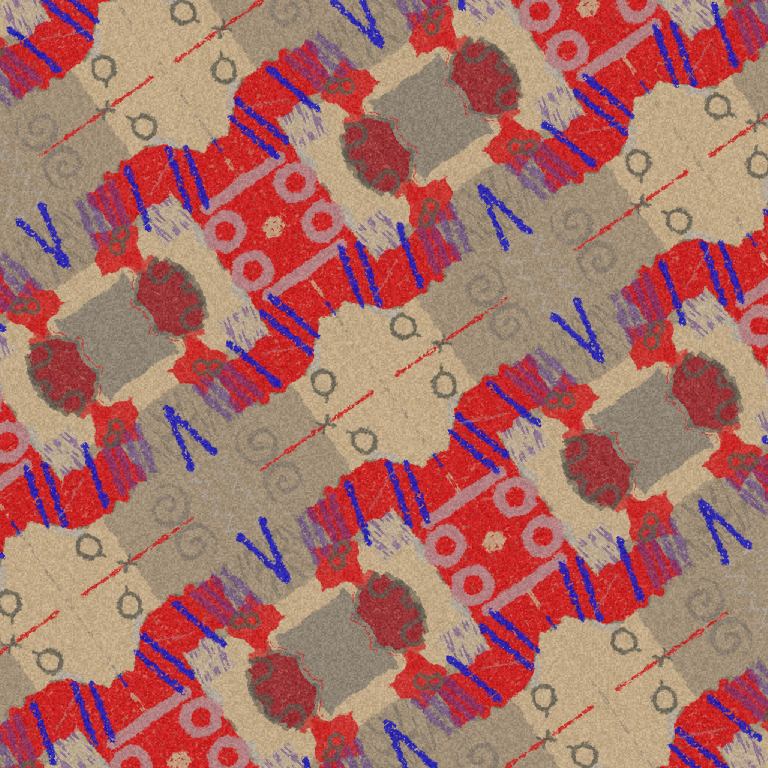
A three.js fragment shader for this pattern:

```glsl
varying vec2 vUv;

const float UNITS = 768.0;     // units across the canvas
const float HALF = 192.0;      // half of one repeat: two by two repeats of area
const float TILT = 0.6109;     // lattice angle, 35 degrees
const float EDGE = 1.2;        // edge softness
const float GRAIN = 0.16;
const vec3 TAN = vec3(0.76, 0.665, 0.53);
const vec3 BROWN = vec3(0.635, 0.56, 0.47);
const vec3 STONE = vec3(0.55, 0.505, 0.45);
const vec3 RED = vec3(0.79, 0.14, 0.14);
const vec3 WINE = vec3(0.60, 0.18, 0.20);
const vec3 PINK = vec3(0.70, 0.53, 0.54);
const vec3 BLUE = vec3(0.16, 0.14, 0.70);
const vec3 VIOLET = vec3(0.38, 0.25, 0.56);
const vec3 CHARCOAL = vec3(0.37, 0.36, 0.32);
const vec3 MIST = vec3(0.66, 0.65, 0.64);

float hash(vec2 p) {
  return fract(sin(dot(p, vec2(12.9898, 78.233))) * 43758.5453);
}

float noise(vec2 p) {
  vec2 i = floor(p), f = fract(p);
  f = f * f * (3.0 - 2.0 * f);
  return mix(mix(hash(i), hash(i + vec2(1, 0)), f.x),
             mix(hash(i + vec2(0, 1)), hash(i + vec2(1, 1)), f.x), f.y);
}

vec2 noise2(vec2 p) { return vec2(noise(p), noise(p + 57.3)) - 0.5; }

float segment(vec2 p, vec2 a, vec2 b, float w) {
  vec2 d = b - a;
  return length(p - a - d * clamp(dot(p - a, d) / dot(d, d), 0.0, 1.0)) - w;
}

float box(vec2 p, vec2 c, vec2 h) {
  vec2 d = abs(p - c) - h;
  return length(max(d, 0.0)) + min(max(d.x, d.y), 0.0);
}

float ring(vec2 p, vec2 c, float r, float w) { return abs(length(p - c) - r) - w; }

float spiral(vec2 p, float pitch, float reach, float w) {
  float turn = length(p) - pitch * atan(p.y, p.x) / 6.2832;
  return max(abs(mod(turn, pitch) - 0.5 * pitch) - w, length(p) - reach);
}

void paint(inout vec3 col, float d, vec3 ink, float alpha) {
  col = mix(col, ink, alpha * smoothstep(EDGE, -EDGE, d));
}

void main() {
  // Tilted lattice, mirrored in both axes
  vec2 p = (vUv - 0.5) * UNITS;
  float c = cos(TILT), s = sin(TILT);
  p = vec2(c * p.x + s * p.y, s * p.x - c * p.y);
  vec2 q = abs(mod(p + HALF, 2.0 * HALF) - HALF);
  float wear = smoothstep(0.08, 0.3, noise(p * 0.45));
  vec2 k = q + 3.0 * noise2(q * 0.16) + 2.4 * noise2(p * 0.6);
  vec2 rough = k + 7.0 * noise2(q * 0.11 + 9.0);

  // Ground
  vec3 col = TAN;
  paint(col, box(k, vec2(HALF, 0.0), vec2(117.0, 118.0)), BROWN, 1.0);
  float streak = noise(vec2(q.x * 0.45 + 0.1 * q.y, q.y * 0.1));
  float scratch = smoothstep(0.5, 0.68, streak) * wear;
  paint(col, box(rough, vec2(170.0, 86.0), vec2(36.0, 30.0)), STONE * 0.88, 0.55 * scratch);
  paint(col, box(rough, vec2(HALF), vec2(43.0, 46.0)), STONE, 0.95);

  // Horns and pale zigzag
  paint(col, spiral(k - vec2(136.0, 23.0), 14.5, 23.0, 2.6), STONE * 0.93, 0.75);
  float zig = abs(fract(k.y / 20.0) - 0.5) * 30.0;
  paint(col, max(abs(k.x - 170.0 - zig) - 2.0, k.y - 44.0), MIST, 0.55 * wear);

  // Red band, tile and rosette ground
  float low = mix(91.0, 54.0, smoothstep(8.0, 62.0, q.x)) + 9.0 * smoothstep(95.0, 145.0, q.x);
  float band = max(max(low - rough.y, rough.y - 108.0), rough.x - 134.0);
  float heart = box(rough, vec2(0.0, 150.0), vec2(61.0, 56.0));
  vec2 t = rough - vec2(142.0, 121.0);
  float tile = box(vec2(0.92 * t.x - 0.39 * t.y, 0.39 * t.x + 0.92 * t.y), vec2(0), vec2(22.0, 20.0));
  paint(col, segment(k, vec2(36.0, 68.0), vec2(48.0, 52.0), 5.0), MIST, 0.6 * wear);
  paint(col, min(band, heart) - 3.0, CHARCOAL, 0.55 * smoothstep(0.45, 0.65, noise(q * 0.09)));
  paint(col, min(band, heart), RED, mix(0.6, 1.0, wear));
  paint(col, tile, RED, 0.88 * mix(0.75, 1.0, wear));
  paint(col, segment(rough, vec2(136.0, 138.0), vec2(122.0, 158.0), 8.0), RED, 0.7);
  paint(col, box(rough, vec2(81.0, 127.0), vec2(19.0, 22.0)), mix(TAN, MIST, 0.3), 0.85);
  paint(col, box(rough, vec2(81.0, 125.0), vec2(17.0, 21.0)), VIOLET, 0.5 * scratch);

  // Wine patch with an S curve
  float patchShape = length((rough - vec2(126.0, HALF)) * vec2(1.45, 1.0)) - 40.0;
  paint(col, patchShape - 6.0, CHARCOAL, 0.6 * smoothstep(0.4, 0.6, noise(q * 0.08 + 4.0)));
  paint(col, patchShape, WINE, mix(0.65, 0.95, wear));
  float upper = max(ring(k, vec2(109.0, 180.0), 10.0, 2.8), k.x - 113.0);
  float lower = max(ring(k, vec2(119.0, 163.0), 10.0, 2.8), 114.0 - k.x);
  paint(col, min(upper, lower), CHARCOAL, 0.8);
  paint(col, max(abs(patchShape - 9.0) - 0.9, 140.0 - k.x), RED, 0.7 * step(0.45, noise(q * 0.2)));

  // Rosette
  paint(col, segment(k, vec2(0.0, 138.0), vec2(45.0, 139.0), 6.0), PINK, 0.92);
  paint(col, segment(k, vec2(63.0, 148.0), vec2(67.0, 165.0), 5.0), MIST, 0.65 * wear);
  paint(col, ring((k - vec2(43.0, 168.0)) * vec2(0.92, 1.0), vec2(0), 15.0, 5.3), PINK, 0.92);
  paint(col, length(k - vec2(0.0, HALF)) - 11.0, TAN, 0.9 * wear);

  // Violet and blue strokes
  for (int i = 0; i < 4; i++) {
    float x = 108.0 + 12.5 * float(i);
    paint(col, segment(k, vec2(x, 62.0), vec2(x + 11.0, 106.0), 4.2), VIOLET, 0.55 * wear);
  }
  for (int i = 0; i < 3; i++) {
    float x = 27.0 + 16.0 * float(i) + 28.0 * step(1.5, float(i));
    float y = 77.0 - 8.0 * float(i);
    paint(col, segment(k, vec2(x, y), vec2(x + 16.0, y + 60.0), 3.3), BLUE, 0.95 * wear);
  }
  paint(col, segment(k, vec2(178.0, 41.0), vec2(HALF, 105.0), 3.3), BLUE, 0.95 * wear);
  paint(col, segment(k, vec2(38.0, 74.0), vec2(82.0, 95.0), 0.7), PINK, 0.7 * wear);

  // Axis lines
  float dash = smoothstep(0.3, 0.5, noise(p * 0.25));
  paint(col, segment(k, vec2(0), vec2(0.0, 84.0), 0.7), STONE, 0.8 * dash);
  paint(col, segment(k, vec2(0.0, 86.0), vec2(0.0, 100.0), 1.6), BLUE, 0.9);
  paint(col, segment(k, vec2(0.0, 107.0), vec2(0.0, 132.0), 1.5), TAN, 0.8 * dash);
  paint(col, segment(k, vec2(13.0, 0.0), vec2(149.0, 0.0), 1.3), RED, 0.95 * wear);

  // Charcoal marks: tailed circle, cross and double loop
  float mark = ring(k, vec2(48.5, 35.5), 11.0, 2.2);
  mark = min(mark, segment(k, vec2(53.0, 25.0), vec2(57.0, 18.5), 1.9));
  mark = min(mark, segment(k, vec2(65.0, -6.0), vec2(77.0, 6.0), 1.7));
  mark = min(mark, segment(k, vec2(65.0, 6.0), vec2(77.0, -6.0), 1.7));
  mark = min(mark, ring(k, vec2(130.0, 111.0), 6.5, 2.2));
  mark = min(mark, ring(k, vec2(140.0, 119.0), 6.5, 2.2));
  paint(col, mark, CHARCOAL, 0.82);

  // Grain
  col += GRAIN * (0.6 * hash(floor(vUv * 512.0)) + 0.4 * noise(p * 0.5) - 0.5);
  gl_FragColor = vec4(clamp(col, 0.0, 1.0), 1.0);
}
```
